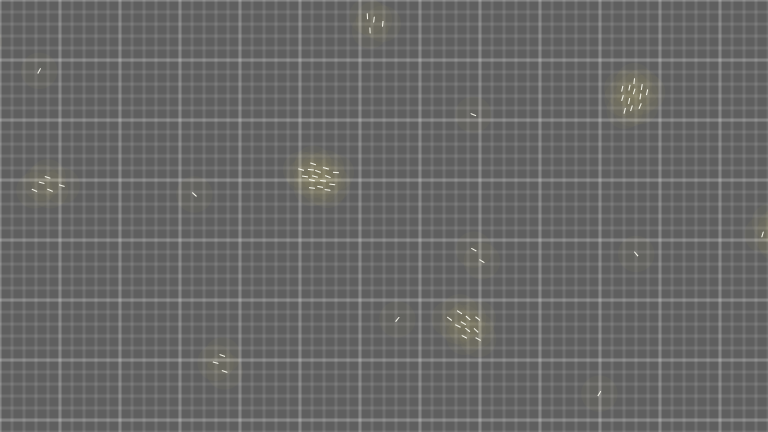
A WebGL 1 fragment shader for this pattern:

```glsl
precision highp float;
// Small flocks of white dashes drifting over grey graph paper.
// Flocks sit in jittered cells; members follow a sunflower spiral, and each
// carries a faint yellow disc whose overlaps build up into a warm glow.

uniform vec2 u_resolution;

#define MINOR_STEP (1.0 / 36.0)  // fine grid spacing, canvas height = 1
#define MAJOR_EVERY 5.0          // fine cells per strong line
#define LINE_WIDTH (1.0 / 144.0)
#define MINOR_ALPHA 0.09
#define MAJOR_ALPHA 0.23
#define FLOCK_CELL (1.0 / 3.0)
#define FLOCK_MAX 18
#define HALO_RADIUS 0.042
#define HALO_ALPHA 0.1
#define DASH_HALF_LENGTH 0.0055
#define DASH_HALF_WIDTH 0.0012
#define SEED 7.3

const vec3 PAPER = vec3(0.373);
const vec3 HALO_TINT = vec3(0.16, 0.138, 0.005);
const vec3 DASH_COLOR = vec3(0.96, 0.96, 0.92);
const float GOLDEN_ANGLE = 2.39996;

vec2 hash2(vec2 p) {
  vec3 q = fract(vec3(p.xyx) * vec3(0.1031, 0.1030, 0.0973) + SEED * 0.017);
  q += dot(q, q.yzx + 33.33);
  return fract((q.xx + q.yz) * q.zy);
}

// Box-filtered coverage of lines repeated along one axis
float lineCoverage(float t, float spacing, float px) {
  float d = abs(mod(t + 0.5 * spacing, spacing) - 0.5 * spacing);
  float cover = (0.5 * (LINE_WIDTH + px) - d) / px;
  return clamp(cover, 0.0, min(LINE_WIDTH / px, 1.0));
}

// Opacity of the grid lines across one axis
float gridAlpha(float t, float px) {
  float minor = MINOR_ALPHA * lineCoverage(t, MINOR_STEP, px);
  float major = MAJOR_ALPHA * lineCoverage(t, MINOR_STEP * MAJOR_EVERY, px);
  return max(minor, major);
}

float segmentDistance(vec2 p, vec2 dir) {
  float along = dot(p, dir);
  return length(p - dir * clamp(along, -DASH_HALF_LENGTH, DASH_HALF_LENGTH));
}

// Adds one flock: x keeps the light not yet tinted by halos, y the dash coverage
void addFlock(vec2 p, vec2 cell, float px, inout vec2 layers) {
  // Evenly spread ranks give many loners and a few crowds
  float rank = fract((cell.x + 6.0 * cell.y) * 0.618034);
  float count = floor(18.0 * pow(rank, 4.0) + step(0.1, rank));
  vec2 center = (cell + 0.15 + 0.7 * hash2(cell + 11.0)) * FLOCK_CELL;
  p -= center;
  if (length(p) > 0.13) return;

  // Most flocks head roughly up or down
  float heading = 1.5708 + 2.4 * (hash2(cell + 37.0).x - 0.4);
  vec2 forward = vec2(cos(heading), sin(heading));
  float spacing = mix(0.015, 0.0085, min(count / 14.0, 1.0));

  for (int i = 0; i < FLOCK_MAX; i++) {
    float n = float(i);
    if (n >= count) break;
    vec2 jitter = hash2(cell * 19.0 + vec2(n, n * 3.0 + 53.0)) - 0.5;

    // Spiral place, stretched along the heading
    float a = n * GOLDEN_ANGLE + heading;
    vec2 place = spacing * (sqrt(n + 0.5) * vec2(cos(a), sin(a)) + 0.5 * jitter);
    place += 0.35 * forward * dot(place, forward);
    vec2 q = p - place;

    float halo = clamp((HALO_RADIUS - length(q)) / px + 0.5, 0.0, 1.0);
    layers.x *= 1.0 - HALO_ALPHA * halo;

    float turn = heading + 0.3 * jitter.x;
    float d = segmentDistance(q, vec2(cos(turn), sin(turn)));
    layers.y = max(layers.y, clamp((DASH_HALF_WIDTH - d) / px + 0.5, 0.0, 1.0));
  }
}

void main() {
  float px = 1.0 / u_resolution.y;
  vec2 p = gl_FragCoord.xy * px;

  // Grid, counted from the top left; crossings stack up
  vec3 color = PAPER;
  color = mix(color, vec3(1.0), gridAlpha(p.x, px));
  color = mix(color, vec3(1.0), gridAlpha(1.0 - p.y, px));

  // Flocks from this cell and its neighbours
  vec2 layers = vec2(1.0, 0.0);
  vec2 home = floor(p / FLOCK_CELL);
  for (int y = -1; y <= 1; y++) {
    for (int x = -1; x <= 1; x++) {
      addFlock(p, home + vec2(float(x), float(y)), px, layers);
    }
  }

  color += HALO_TINT * (1.0 - layers.x);
  color = mix(color, DASH_COLOR, layers.y);
  gl_FragColor = vec4(color, 1.0);
}
```
